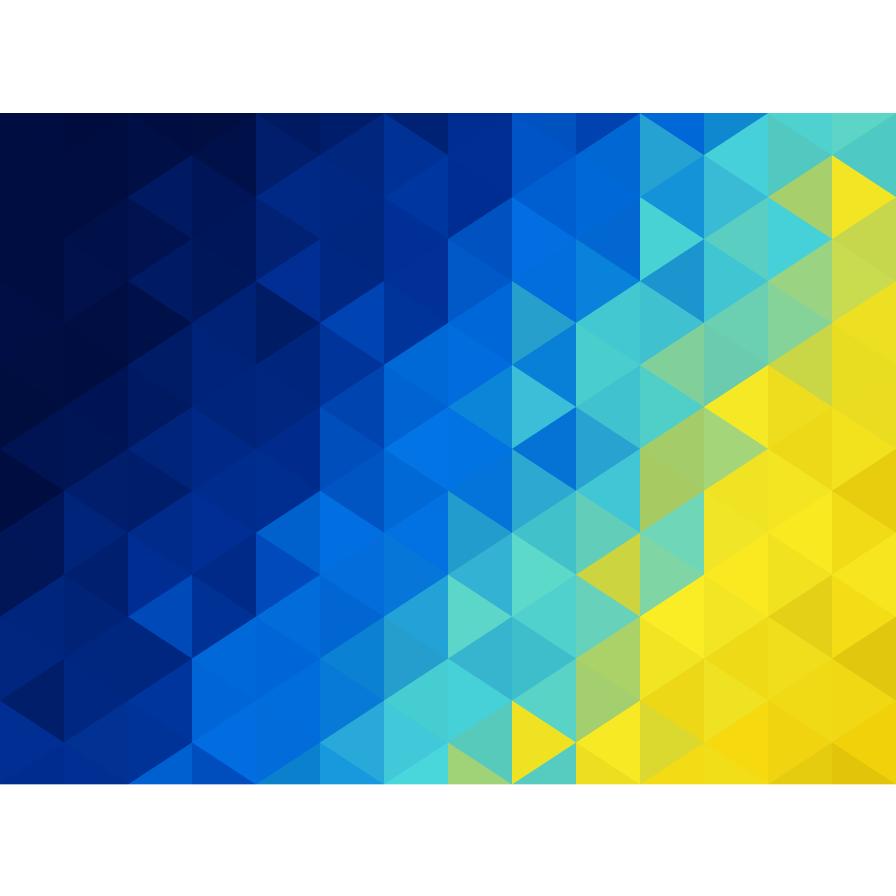
A WebGL 2 fragment shader for this background:

```glsl
#version 300 es
precision highp float;
// A wide band of triangular tiles on white, running from navy through blue
// and cyan to yellow. Each tile takes one colour from a slanted ramp, sampled
// at its centre and shifted by a hash so that some tiles stray from the order.

uniform vec2 u_resolution;
out vec4 fragColor;

// Layout, as fractions of the canvas
const float BAND_BOTTOM = 0.1245;
const float BAND_TOP = 0.8737;
const float COLUMNS = 14.0;
const float ROWS = 8.0;

// Ramp: position grows to the right and, by RAMP_SLANT per row, downwards
const float RAMP_SLANT = 0.75;
const float JITTER = 0.55;      // shift of an ordinary tile
const float STRAY = 1.0;        // extra shift of the rare stray tile
const float SHADE = 0.045;      // brightness variation
const int SAMPLES = 3;          // antialiasing grid per side
const vec3 PAPER = vec3(1.0);

const int STOPS = 13;
const float STOP_AT[STOPS] = float[STOPS](
    2.5, 4.2, 5.6, 7.6, 8.3, 9.1, 10.4, 11.1, 11.7, 12.8, 13.8, 14.5, 15.0);
const vec3 STOP_COLOR[STOPS] = vec3[STOPS](
    vec3(0.00, 0.05, 0.25),   // midnight
    vec3(0.00, 0.08, 0.33),
    vec3(0.00, 0.14, 0.48),   // navy
    vec3(0.00, 0.18, 0.57),
    vec3(0.00, 0.27, 0.70),
    vec3(0.00, 0.39, 0.83),   // blue
    vec3(0.01, 0.44, 0.87),
    vec3(0.05, 0.54, 0.84),
    vec3(0.20, 0.68, 0.81),   // teal
    vec3(0.28, 0.82, 0.83),   // cyan
    vec3(0.43, 0.82, 0.70),
    vec3(0.67, 0.80, 0.38),   // olive
    vec3(0.95, 0.90, 0.14));  // yellow
const vec3 DEEP_YELLOW = vec3(0.92, 0.80, 0.04);

float hash(vec2 p) {
    return fract(sin(dot(p, vec2(127.1, 311.7))) * 43758.5);
}

vec3 ramp(float t) {
    vec3 color = STOP_COLOR[0];
    for (int i = 1; i < STOPS; i++) {
        float k = clamp((t - STOP_AT[i - 1]) / (STOP_AT[i] - STOP_AT[i - 1]), 0.0, 1.0);
        color = mix(color, STOP_COLOR[i], k);
    }
    return mix(color, DEEP_YELLOW, smoothstep(15.2, 19.5, t));
}

// Colour of the tile at grid position g (x in columns, y in rows from the top)
vec3 tileColor(vec2 g) {
    // Vertical lines and two families of diagonals cut the plane into triangles
    float column = floor(g.x);
    float halfRow = floor(g.y - 0.5 * g.x) + floor(g.y + 0.5 * g.x) + 1.0;
    float pointsRight = mod(column + halfRow, 2.0);
    vec2 center = vec2(column + mix(2.0, 1.0, pointsRight) / 3.0, 0.5 * halfRow);

    vec2 id = vec2(column, halfRow);
    float shift = 2.0 * hash(id) - 1.0;
    float t = center.x + RAMP_SLANT * center.y;
    t += JITTER * shift + STRAY * pow(shift, 2.0) * shift * abs(shift);
    float shade = 1.0 + SHADE * (2.0 * hash(id + 41.3) - 1.0);
    return min(ramp(t) * shade, 1.0);
}

vec3 scene(vec2 p) {
    if (p.y < BAND_BOTTOM || p.y > BAND_TOP) return PAPER;
    float down = (BAND_TOP - p.y) / (BAND_TOP - BAND_BOTTOM);
    return tileColor(vec2(p.x * COLUMNS, down * ROWS));
}

void main() {
    // Average a small grid of samples to smooth every edge
    vec3 sum = vec3(0.0);
    for (int y = 0; y < SAMPLES; y++) {
        for (int x = 0; x < SAMPLES; x++) {
            vec2 offset = (vec2(x, y) + 0.5) / float(SAMPLES) - 0.5;
            sum += scene((gl_FragCoord.xy + offset) / u_resolution);
        }
    }
    fragColor = vec4(sum / float(SAMPLES * SAMPLES), 1.0);
}
```
